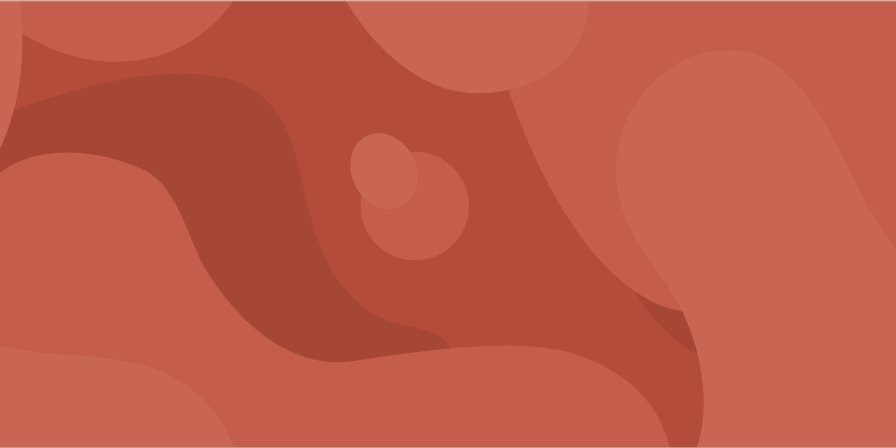
Write a Shadertoy shader that draws this background.

```glsl
const vec3 RUST = vec3(0.702, 0.298, 0.227);
const vec3 SHADOW = vec3(0.651, 0.274, 0.206);
const vec3 CORAL = vec3(0.769, 0.365, 0.294);
const vec3 LIGHT_CORAL = vec3(0.788, 0.400, 0.325);
const vec3 PALE_RIM = vec3(0.820, 0.690, 0.670);

// Signed distance above a cubic Bezier whose x only grows;
// past its ends the curve continues along its tangents.
float above(vec2 p, vec2 a, vec2 b, vec2 c, vec2 d) {
    float t = 0.5, stepSize = 0.25;
    vec2 point;
    for (int i = 0; i < 18; i++) {
        float s = 1.0 - t;
        point = s * s * s * a + 3.0 * s * s * t * b + 3.0 * s * t * t * c + t * t * t * d;
        t += point.x < p.x ? stepSize : -stepSize;
        stepSize *= 0.5;
    }
    float s = 1.0 - t;
    vec2 tangent = normalize(s * s * (b - a) + 2.0 * s * t * (c - b) + t * t * (d - c));
    vec2 offset = p - point;
    return tangent.x * offset.y - tangent.y * offset.x;
}

float shadowRidge(vec2 p) {
    if (p.x < 41.7) return above(p, vec2(0, 74.5), vec2(15.6, 79.7), vec2(28.6, 83.9), vec2(41.7, 83.5));
    if (p.x < 71.9) return above(p, vec2(41.7, 83.5), vec2(69, 83.6), vec2(64.6, 60.9), vec2(71.9, 44));
    if (p.x < 89.1) return above(p, vec2(71.9, 44), vec2(75.5, 34.9), vec2(82.8, 28.9), vec2(89.1, 27.7));
    return above(p, vec2(89.1, 27.7), vec2(95.1, 26.6), vec2(99.5, 25), vec2(100.3, 22.4));
}

float lowerHill(vec2 p) {
    if (p.x < 31.8) return above(p, vec2(0, 61.5), vec2(7.8, 67.4), vec2(20.8, 67.2), vec2(31.8, 62.2));
    if (p.x < 45.3) return above(p, vec2(31.8, 62.2), vec2(39.1, 59.1), vec2(41.7, 47.9), vec2(45.3, 40.9));
    if (p.x < 78.1) return above(p, vec2(45.3, 40.9), vec2(52.1, 29.2), vec2(63.8, 17.7), vec2(78.1, 19.3));
    if (p.x < 128.9) return above(p, vec2(78.1, 19.3), vec2(88.5, 20.8), vec2(114.6, 25.5), vec2(128.9, 20.8));
    return above(p, vec2(128.9, 20.8), vec2(140.6, 16.7), vec2(147.4, 9.4), vec2(149.5, 0));
}

// Quarter arcs are solved along both axes, so neither end leaves a seam.
float topLobe(vec2 p) {
    if (p.x < 106.5) return above(p, vec2(77.1, 100), vec2(84.6, 87.5), vec2(95.1, 79.2), vec2(106.5, 79.2));
    float bottom = above(p, vec2(106.5, 79.2), vec2(121.1, 79.2), vec2(131.3, 87.5), vec2(131.3, 100));
    float side = above(p.yx, vec2(79.2, 106.5), vec2(79.2, 121.1), vec2(87.5, 131.3), vec2(100, 131.3));
    return min(bottom, -side);
}

// The left side is solved along y, so its coordinates are swapped.
float rightBlob(vec2 p) {
    vec2 q = p.yx;
    float right = above(p, vec2(162.8, 88.8), vec2(182.8, 88.8), vec2(188.8, 57), vec2(200, 44.5));
    if (q.x < 30.5) return min(-right, above(q, vec2(0, 155.5), vec2(8.9, 158.6), vec2(21.1, 156.8), vec2(30.5, 152.3)));
    if (q.x < 62.2) return min(-right, above(q, vec2(30.5, 152.3), vec2(41.4, 147.1), vec2(47.9, 137.5), vec2(62.2, 137.5)));
    float left = above(q, vec2(62.2, 137.5), vec2(75.8, 137.5), vec2(88.8, 148.4), vec2(88.8, 162.8));
    float top = above(p, vec2(137.5, 62.2), vec2(137.5, 75.8), vec2(148.4, 88.8), vec2(162.8, 88.8));
    return min(-right, min(left, -top));
}

float tiltedOval(vec2 p, vec2 radii, float angle) {
    float c = cos(angle), s = sin(angle);
    vec2 q = vec2(c * p.x + s * p.y, c * p.y - s * p.x) / radii;
    return (1.0 - length(q)) * min(radii.x, radii.y);
}

// Lays a colour where the inside distance is positive.
void paint(inout vec3 color, vec3 ink, float inside, float pixel) {
    color = mix(color, ink, clamp(inside / pixel + 0.5, 0.0, 1.0));
}

void mainImage(out vec4 fragColor, in vec2 fragCoord) {
    // The canvas is 200 units wide and 100 high.
    vec2 p = fragCoord / iResolution.xy * vec2(200, 100);
    float pixel = 100.0 / iResolution.y;
    vec3 color = RUST;

    // Shadows
    paint(color, SHADOW, -shadowRidge(p), pixel);
    paint(color, SHADOW, above(p, vec2(142.2, 34.1), vec2(145.8, 28.4), vec2(151, 23.2), vec2(155.7, 20.8)), pixel);

    // Lower hills
    paint(color, CORAL, -lowerHill(p), pixel);
    paint(color, LIGHT_CORAL, -above(p, vec2(0, 22.9), vec2(15.6, 18.2), vec2(41.7, 25.8), vec2(52.3, 0)), pixel);

    // Upper left corner
    paint(color, CORAL, above(p, vec2(0, 96.5), vec2(16, 82), vec2(40, 82.5), vec2(52.3, 100)), pixel);
    paint(color, LIGHT_CORAL, -above(p.yx, vec2(66.9, 0), vec2(76, 4.4), vec2(88.3, 6), vec2(100, 4.4)), pixel);

    // Right slope and the lobes over it
    paint(color, CORAL, above(p, vec2(113.5, 79.9), vec2(121.1, 57), vec2(135.4, 32.8), vec2(152.6, 30.5)), pixel);
    paint(color, LIGHT_CORAL, topLobe(p), pixel);
    paint(color, LIGHT_CORAL, rightBlob(p), pixel);

    // Overlapping discs
    paint(color, CORAL, 12.1 - length(p - vec2(92.6, 54)), pixel);
    paint(color, LIGHT_CORAL, tiltedOval(p - vec2(85.7, 61.8), vec2(7.16, 8.75), 0.45), pixel);

    // Thin pale rims along the top and bottom
    paint(color, PALE_RIM, p.y - 99.7, pixel);
    paint(color, PALE_RIM, 0.15 - p.y, pixel);

    fragColor = vec4(color, 1.0);
}
```
